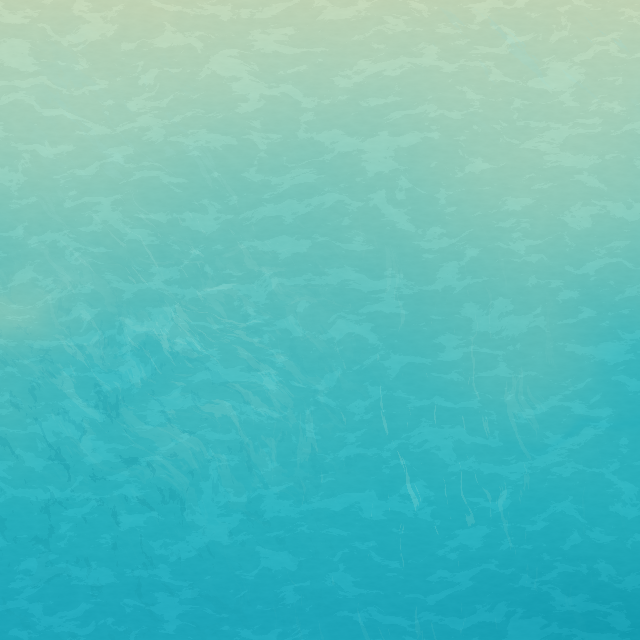
A three.js fragment shader for this background:

```glsl
varying vec2 vUv;

const vec3 DEEP = vec3(0.13, 0.665, 0.74);
const vec3 AQUA = vec3(0.165, 0.70, 0.75);
const vec3 TEAL = vec3(0.26, 0.73, 0.75);
const vec3 SEAFOAM = vec3(0.38, 0.755, 0.74);
const vec3 MINT = vec3(0.51, 0.79, 0.74);
const vec3 PALE = vec3(0.67, 0.83, 0.74);
const vec3 SAND = vec3(0.76, 0.84, 0.72);
const vec3 CHALK = vec3(0.62, 0.86, 0.83);
const vec3 STAIN = vec3(0.10, 0.60, 0.66);
const float WASH_STRENGTH = 0.20;
const float SCRATCH_STRENGTH = 0.25;
const float STAIN_STRENGTH = 0.34;
const float SMEAR_STRENGTH = 0.028;
const float GRAIN_STRENGTH = 0.032;
const float MARK_SOFTNESS = 0.022;

vec2 hash2(vec2 p) {
  vec2 h = vec2(dot(p, vec2(127.1, 311.7)), dot(p, vec2(269.5, 183.3)));
  return fract(sin(h) * 43758.5);
}

// Distance to the nearest scattered point
float cellular(vec2 p) {
  vec2 cell = floor(p);
  vec2 local = fract(p);
  float nearest = 4.0;
  for (int y = -1; y <= 1; y++) {
    for (int x = -1; x <= 1; x++) {
      vec2 offset = vec2(float(x), float(y));
      vec2 d = offset + hash2(cell + offset) - local;
      nearest = min(nearest, dot(d, d));
    }
  }
  return sqrt(nearest);
}

float layeredCells(vec2 p) {
  float sum = 0.0;
  float weight = 0.45;
  for (int i = 0; i < 5; i++) {
    sum += weight * cellular(p);
    p = mat2(0.96, 0.28, -0.28, 0.96) * p * 2.1 + 7.3;
    weight *= 0.57;
  }
  return sum;
}

vec2 wavyWarp(vec2 p) {
  return vec2(sin(p.y * 17.0 + 2.0 * sin(p.x * 11.0)),
              sin(p.x * 19.0 + 2.0 * sin(p.y * 13.0)));
}

float glow(vec2 p, vec2 centre, vec2 radius) {
  vec2 d = (p - centre) / radius;
  return exp(-dot(d, d));
}

// Ragged marks stretched along an angle; scale is along, across
float brushMarks(vec2 p, float angle, vec2 scale, float threshold) {
  vec2 along = vec2(cos(angle), sin(angle));
  vec2 q = vec2(dot(p, along), dot(p, vec2(-along.y, along.x)));
  float n = layeredCells(q * scale);
  return smoothstep(threshold - MARK_SOFTNESS, threshold + MARK_SOFTNESS, n);
}

vec3 seaGradient(float h) {
  vec3 c = mix(DEEP, AQUA, smoothstep(0.0, 0.23, h));
  c = mix(c, TEAL, clamp((h - 0.2) / 0.2, 0.0, 1.0));
  c = mix(c, SEAFOAM, clamp((h - 0.4) / 0.15, 0.0, 1.0));
  c = mix(c, MINT, clamp((h - 0.55) / 0.15, 0.0, 1.0));
  c = mix(c, PALE, clamp((h - 0.7) / 0.17, 0.0, 1.0));
  return mix(c, SAND, clamp((h - 0.87) / 0.13, 0.0, 1.0));
}

void main() {
  vec2 p = vUv;
  vec2 warped = p + 0.010 * wavyWarp(p) + 0.004 * wavyWarp(p.yx * 3.7);

  // Broad light and dark drifts bend the gradient
  float h = p.y + 0.06 * (layeredCells(warped * 4.0) - 0.48);
  h += 0.08 * glow(p, vec2(0.83, 0.66), vec2(0.20, 0.17));
  h += 0.09 * glow(p, vec2(0.82, 0.41), vec2(0.13, 0.10));
  h += 0.05 * glow(p, vec2(0.08, 0.74), vec2(0.15, 0.14));
  h += 0.17 * glow(warped, vec2(0.01, 0.515), vec2(0.075, 0.06));
  h += 0.08 * glow(warped, vec2(0.01, 0.33), vec2(0.06, 0.09));
  h -= 0.04 * glow(p, vec2(0.50, 0.72), vec2(0.22, 0.14));
  h -= 0.09 * glow(warped, vec2(0.21, 0.43), vec2(0.10, 0.06));
  h -= 0.10 * glow(warped, vec2(0.99, 0.40), vec2(0.08, 0.13));
  vec3 color = seaGradient(h);

  // Ragged shoreline at the right
  float shore = 0.30 + 0.16 * (p.x - 0.75) + 0.012 * sin(p.x * 43.0);
  float ridge = glow(vec2(0.0, warped.y), vec2(0.0, shore), vec2(1.0, 0.010));
  color = mix(color, AQUA, 0.45 * ridge * smoothstep(0.68, 0.9, p.x));

  // Pale washes over the left half
  float wash = glow(p, vec2(0.33, 0.41), vec2(0.18, 0.17));
  wash = max(wash, glow(p, vec2(0.12, 0.46), vec2(0.06, 0.16)));
  wash = max(wash, 0.8 * glow(p, vec2(0.11, 0.82), vec2(0.06, 0.11)));
  float washMarks = brushMarks(warped, -0.75, vec2(9.0, 22.0), 0.48);
  color = mix(color, CHALK, WASH_STRENGTH * wash * (0.35 + washMarks));

  // Fine scratches: diagonal, level, upper right, and nearly vertical
  float leftArea = glow(p, vec2(0.24, 0.58), vec2(0.20, 0.26));
  float levelArea = glow(p, vec2(0.33, 0.51), vec2(0.17, 0.11));
  float cornerArea = glow(p, vec2(0.88, 0.95), vec2(0.22, 0.13));
  float lowerArea = glow(p, vec2(0.65, 0.30), vec2(0.19, 0.28));
  float scratches = leftArea * brushMarks(warped, -0.85, vec2(11.0, 52.0), 0.58);
  scratches += levelArea * brushMarks(warped, -0.1, vec2(9.0, 42.0), 0.58);
  scratches += cornerArea * brushMarks(p, -0.80, vec2(9.0, 50.0), 0.61);
  scratches += lowerArea * brushMarks(warped, -1.42, vec2(8.0, 55.0), 0.61);
  color = mix(color, CHALK, SCRATCH_STRENGTH * min(scratches, 1.0));

  // Mottled stains low on the left
  float stainArea = glow(p, vec2(0.15, 0.23), vec2(0.30, 0.23));
  float stains = brushMarks(warped, -1.1, vec2(19.0, 34.0), 0.55);
  color = mix(color, STAIN, STAIN_STRENGTH * stainArea * stains);

  // Faint level smears, paper grain and a darker lower right corner
  color += SMEAR_STRENGTH * (brushMarks(warped, 0.06, vec2(14.0, 34.0), 0.50) - 0.45);
  color += GRAIN_STRENGTH * (layeredCells(p * vec2(38.0, 95.0)) - 0.48);
  color -= 0.04 * glow(p, vec2(1.0, 0.0), vec2(0.28, 0.14));
  gl_FragColor = vec4(color, 1.0);
}
```
